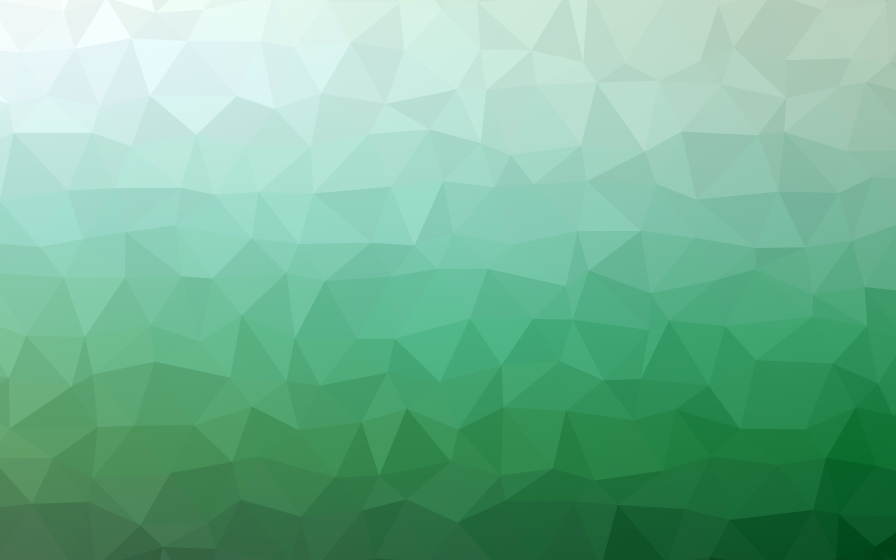
This background is drawn by a Shadertoy shader. Its source:

```glsl
// Low-poly gradient: a jittered lattice of flat triangles, each tinted by a
// smooth colour field running from icy white at the top left to deep green
// at the lower right, with a small random shade per facet.

const vec2  CELL = vec2(0.098, 0.083);     // lattice spacing, in canvas heights
const vec2  JITTER = vec2(0.66, 0.64);     // vertex scatter, in cells
const float SHADE = 0.055;                 // brightness range between facets
const float SOFTNESS = 0.25;               // gradient left inside each facet
const vec3  ICE_TINT = vec3(0.025, 0.012, 0.045);

// Colour columns, listed from bottom to top
const int LAST = 5;
const vec3 LEFT[6] = vec3[6](
    vec3(0.27, 0.42, 0.30), vec3(0.36, 0.61, 0.39), vec3(0.46, 0.74, 0.57),
    vec3(0.61, 0.85, 0.79), vec3(0.86, 0.95, 0.94), vec3(0.98, 1.00, 0.99));
const vec3 MIDDLE[6] = vec3[6](
    vec3(0.14, 0.37, 0.23), vec3(0.20, 0.55, 0.31), vec3(0.29, 0.70, 0.52),
    vec3(0.54, 0.82, 0.74), vec3(0.73, 0.89, 0.84), vec3(0.82, 0.93, 0.87));
const vec3 RIGHT[6] = vec3[6](
    vec3(0.00, 0.27, 0.11), vec3(0.05, 0.44, 0.19), vec3(0.20, 0.60, 0.38),
    vec3(0.43, 0.69, 0.58), vec3(0.63, 0.77, 0.69), vec3(0.70, 0.79, 0.71));

vec2 hash2(vec2 p) {
    vec3 q = fract(p.xyx * vec3(0.1031, 0.1030, 0.0973));
    q += dot(q, q.yzx + 33.33);
    return fract((q.xx + q.yz) * q.zy);
}

// Smooth colour at uv in 0..1
vec3 colourField(vec2 uv) {
    uv = clamp(uv, 0.0, 1.0);
    float level = uv.y * float(LAST);
    int low = min(int(level), LAST - 1);
    float t = level - float(low);
    vec3 left = mix(LEFT[low], LEFT[low + 1], t);
    vec3 middle = mix(MIDDLE[low], MIDDLE[low + 1], t);
    vec3 right = mix(RIGHT[low], RIGHT[low + 1], t);
    vec3 colour = uv.x < 0.5 ? mix(left, middle, uv.x * 2.0)
                             : mix(middle, right, uv.x * 2.0 - 1.0);
    vec2 fromIce = (uv - vec2(0.22, 0.88)) / vec2(0.26, 0.09);
    return colour + ICE_TINT * exp(-dot(fromIce, fromIce));
}

// Lattice vertex; odd rows are offset by half a cell
vec2 vertex(vec2 id) {
    vec2 scatter = (hash2(id + 47.0) - 0.5) * JITTER;
    return (id + vec2(0.5 * mod(id.y, 2.0), 0.0) + scatter) * CELL;
}

// Signed distance to the line a-b, positive on its left
float sideDistance(vec2 p, vec2 a, vec2 b) {
    vec2 along = normalize(b - a);
    return along.x * (p.y - a.y) - along.y * (p.x - a.x);
}

// Premultiplied facet colour, with its pixel coverage in alpha
vec4 facet(vec2 p, vec2 a, vec2 b, vec2 c, vec2 seed, float aspect, float pixel) {
    float winding = sideDistance(c, a, b) < 0.0 ? -1.0 : 1.0;
    float inside = min(winding * sideDistance(p, a, b),
                   min(winding * sideDistance(p, b, c),
                       winding * sideDistance(p, c, a)));
    float coverage = clamp(0.5 + inside / pixel, 0.0, 1.0);
    if (coverage <= 0.0) return vec4(0.0);
    vec2 samplePoint = mix((a + b + c) / 3.0, p, SOFTNESS);
    vec3 colour = colourField(samplePoint / vec2(aspect, 1.0));
    colour += (hash2(seed).x - 0.5) * SHADE;
    return vec4(colour, 1.0) * coverage;
}

void mainImage(out vec4 fragColor, in vec2 fragCoord) {
    float pixel = 1.0 / iResolution.y;
    float aspect = iResolution.x * pixel;
    vec2 p = fragCoord * pixel;
    vec2 home = floor(p / CELL);

    // Gather the facets of every cell that can reach this point
    vec4 total = vec4(0.0);
    for (int j = -1; j <= 1; j++)
    for (int i = -2; i <= 1; i++) {
        vec2 id = home + vec2(i, j);
        vec2 low0 = vertex(id);
        vec2 low1 = vertex(id + vec2(1.0, 0.0));
        vec2 high0 = vertex(id + vec2(0.0, 1.0));
        vec2 high1 = vertex(id + vec2(1.0, 1.0));
        bool odd = mod(id.y, 2.0) > 0.5;
        // The shared diagonal follows the row offset
        vec2 lowTip = odd ? high1 : high0;
        vec2 highTip = odd ? low0 : low1;
        total += facet(p, low0, low1, lowTip, id + 113.0, aspect, pixel);
        total += facet(p, high0, high1, highTip, id + 271.0, aspect, pixel);
    }
    vec3 colour = total.rgb / max(total.a, 0.001);
    fragColor = vec4(clamp(colour, 0.0, 1.0), 1.0);
}
```
